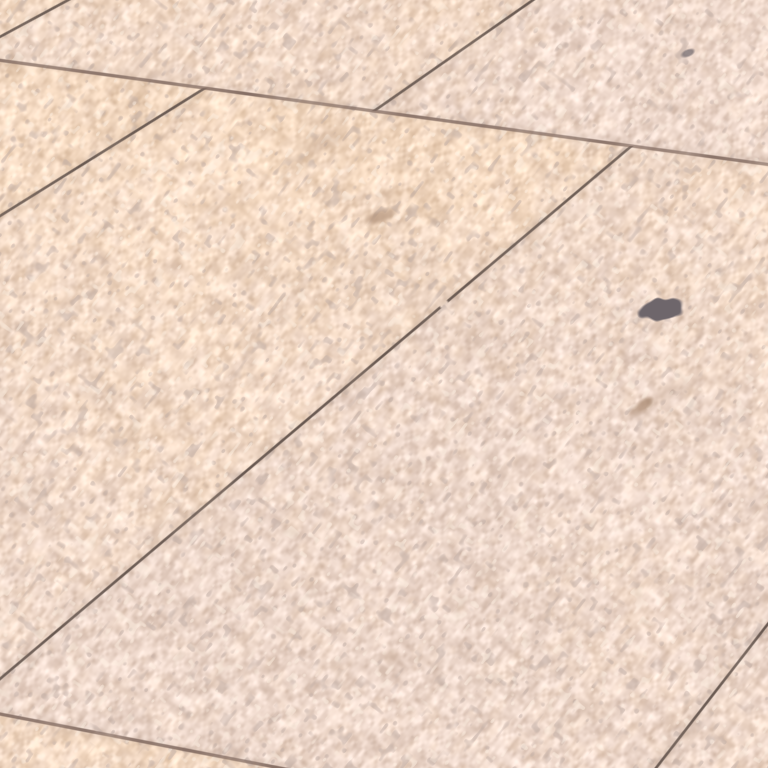
This texture is drawn by a WebGL 2 fragment shader. Its source:

```glsl
#version 300 es
precision highp float;

uniform vec2 u_resolution;
out vec4 fragColor;

// Perspective of the paving: lines a*x + b*y + c in canvas units
const vec3 HORIZON = vec3(-0.0286, -1.0, 2.508);
const vec3 ROW_EDGE = vec3(0.193, 1.0, -0.0703);
const vec3 SLAB_EDGE = vec3(0.624, -1.0, 0.7188);
const vec2 SLAB_SCALE = vec2(3.968, 1.864);
const float ROW_SHIFT = 0.405;

// Joints
const float CROSS_HALF_WIDTH = 0.0017;
const float LONG_HALF_WIDTH = 0.0021;
const vec2 MORTAR_BREAK = vec2(0.578, 0.604);
const vec3 CROSS_COLOR = vec3(0.40, 0.34, 0.31);
const vec3 LONG_COLOR = vec3(0.52, 0.43, 0.39);

// Granite
const vec3 COOL_STONE = vec3(0.928, 0.842, 0.792);
const vec3 WARM_STONE = vec3(0.962, 0.856, 0.758);
const vec3 DARK_CRYSTAL = vec3(0.74, 0.67, 0.64);
const vec3 LIGHT_CRYSTAL = vec3(1.0, 0.945, 0.89);
const float GRAIN_SCALE = 110.0;
const float GRAIN_CONTRAST = 0.25;

// Wear
const vec3 SPOT_COLOR = vec3(0.43, 0.40, 0.42);
const vec3 STAIN_COLOR = vec3(0.69, 0.57, 0.48);

float hash(vec2 p) {
    vec3 q = fract(p.xyx * vec3(0.1031, 0.1030, 0.0973));
    q += dot(q, q.yzx + 33.33);
    return fract((q.x + q.y) * q.z);
}

float noise(vec2 p) {
    vec2 cell = floor(p), f = fract(p);
    f = f * f * (3.0 - 2.0 * f);
    vec2 e = vec2(1.0, 0.0);
    return mix(mix(hash(cell), hash(cell + e), f.x),
               mix(hash(cell + e.yx), hash(cell + e.xx), f.x), f.y);
}

vec2 rotate(vec2 p, float angle) {
    float c = cos(angle), s = sin(angle);
    return vec2(c * p.x + s * p.y, c * p.y - s * p.x);
}

// Change of a value per unit of canvas
float slope(float value) {
    return length(vec2(dFdx(value), dFdy(value)) * u_resolution);
}

float stroke(float dist, float halfWidth, float soft) {
    return 1.0 - smoothstep(halfWidth - soft, halfWidth + soft, dist);
}

// Tilted ellipse with an irregular rim; blur is relative to its radius
float blot(vec2 p, vec2 center, vec2 radii, float tilt, float blur) {
    float r = length(rotate(p - center, tilt) / radii);
    r += 0.35 * (noise(p * 90.0) - 0.5);
    return 1.0 - smoothstep(1.0 - blur, 1.0 + blur, r);
}

vec3 granite(vec2 p, float warmth) {
    vec2 g = rotate(p, 0.9) * vec2(0.8, 1.1) * GRAIN_SCALE;
    float grain = 0.55 * noise(g) + 0.45 * noise(g * 1.9 + 37.0) - 0.5;
    float patches = noise(p * 5.0 + 3.0) - 0.5;
    float tint = warmth + 0.35 * patches + 0.5 * (noise(g * 0.7 + 71.0) - 0.5);
    vec3 color = mix(COOL_STONE, WARM_STONE, clamp(tint, 0.0, 1.0));
    color += GRAIN_CONTRAST * grain * vec3(0.9, 1.0, 1.08);
    color += 0.02 * (noise(p * 14.0) - 0.5);
    float dark = smoothstep(0.70, 0.95, noise(g * 1.15 + 113.0));
    float light = smoothstep(0.70, 0.95, noise(g * 1.3 + 191.0));
    color = mix(color, DARK_CRYSTAL, 0.5 * dark);
    return mix(color, LIGHT_CRYSTAL, 0.5 * light);
}

void main() {
    vec2 uv = gl_FragCoord.xy / u_resolution;
    float soft = max(0.0012, 0.75 / min(u_resolution.x, u_resolution.y));

    // Slab coordinates, every row shifted along its length
    vec3 h = vec3(uv, 1.0);
    vec2 slab = SLAB_SCALE * vec2(dot(SLAB_EDGE, h), dot(ROW_EDGE, h)) / dot(HORIZON, h);
    vec2 slopes = vec2(slope(slab.x), slope(slab.y));
    float row = floor(slab.y);
    slab.x -= row * ROW_SHIFT;
    vec2 id = floor(slab);
    vec2 jointDist = abs(fract(slab + 0.5) - 0.5) / slopes;

    // Stone, each slab with its own warmth
    float warmth = 0.55 - 0.3 * id.x - 0.25 * id.y + 0.6 * (fract(slab.y) - 0.5);
    vec3 color = granite(uv, clamp(warmth, 0.05, 0.95));

    // Stains and the dark spot
    float stain = 0.75 * blot(uv, vec2(0.837, 0.471), vec2(0.014, 0.007), 0.6, 0.5);
    stain += 0.25 * blot(uv, vec2(0.875, 0.490), vec2(0.028, 0.010), 0.3, 0.8);
    stain += 0.65 * blot(uv, vec2(0.492, 0.717), vec2(0.019, 0.007), 0.3, 0.6);
    stain += 0.30 * blot(uv, vec2(0.420, 0.815), vec2(0.032, 0.011), 0.2, 0.8);
    stain += 0.40 * blot(uv, vec2(0.510, 0.147), vec2(0.010, 0.009), 0.5, 0.7);
    color = mix(color, STAIN_COLOR, min(stain, 1.0));
    float spot = blot(uv, vec2(0.861, 0.597), vec2(0.029, 0.0135), 0.17, 0.12);
    spot += 0.7 * blot(uv, vec2(0.896, 0.931), vec2(0.008, 0.004), 0.4, 0.4);
    color = mix(color, SPOT_COLOR, spot);

    // Joints with uneven dirt and one patch of mortar
    float dirt = noise(uv * 28.0);
    float grime = exp(-min(jointDist.x, jointDist.y) / 0.006);
    color *= 1.0 - 0.06 * grime;
    float cross = stroke(jointDist.x, CROSS_HALF_WIDTH, soft) * (0.8 + 0.2 * dirt);
    cross *= smoothstep(0.004, 0.008, distance(uv, MORTAR_BREAK));
    float along = stroke(jointDist.y, LONG_HALF_WIDTH, soft) * (0.65 + 0.35 * dirt);
    color = mix(color, CROSS_COLOR, cross);
    color = mix(color, LONG_COLOR, along);

    fragColor = vec4(clamp(color, 0.0, 1.0), 1.0);
}
```
